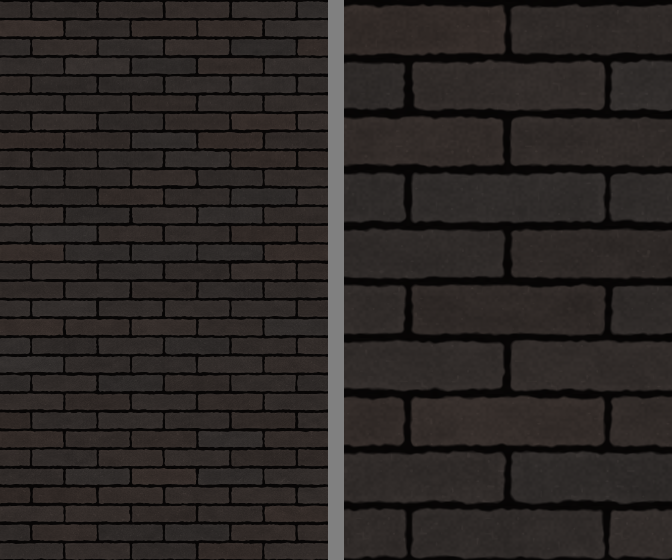
Left: the whole. Right: its middle third, enlarged.
Give the GLSL for this texture, as a Shadertoy shader.

```glsl
const float ROWS = 30.0;
const float COLUMNS = 4.94;
const float BRICK_ASPECT = 3.55;            // brick pitch, width over height
const vec2 JOINT = vec2(0.120, 0.145);      // joint widths in row heights

const vec3 MORTAR = vec3(0.026, 0.020, 0.019);
const vec3 CLAY = vec3(0.187, 0.168, 0.158);
const vec3 WARM_TINT = vec3(1.05, 0.98, 0.96);
const vec3 COOL_TINT = vec3(0.97, 1.00, 1.03);

float hash(vec2 p) {
    return fract(sin(dot(p, vec2(127.1, 311.7))) * 43758.545);
}

float noise(vec2 p) {
    vec2 cell = floor(p);
    vec2 f = fract(p);
    f = f * f * (3.0 - 2.0 * f);
    float low = mix(hash(cell), hash(cell + vec2(1.0, 0.0)), f.x);
    float high = mix(hash(cell + vec2(0.0, 1.0)), hash(cell + vec2(1.0)), f.x);
    return mix(low, high, f.y);
}

float fbm(vec2 p) {
    float sum = 0.0;
    float weight = 0.5;
    for (int i = 0; i < 4; i++) {
        sum += weight * noise(p);
        p = p * 2.03 + 17.3;
        weight *= 0.5;
    }
    return sum / 0.9375;
}

float roundedBox(vec2 p, vec2 halfSize, float radius) {
    vec2 q = abs(p) - halfSize + radius;
    return length(max(q, 0.0)) + min(max(q.x, q.y), 0.0) - radius;
}

// Distance to a brick with worn, slightly uneven edges
float brickDistance(vec2 p, vec2 id) {
    vec2 seed = id * 7.31;
    vec2 halfSize = 0.5 * (vec2(BRICK_ASPECT, 1.0) - JOINT);
    halfSize -= 0.02 * (vec2(hash(id + 3.1), hash(id + 8.7)) - 0.5);
    float wear = 0.05 * (noise(p * 3.0 + seed) - 0.5)
               + 0.04 * (noise(p * 9.0 + seed) - 0.5);
    return roundedBox(p, halfSize, 0.09) + wear;
}

// Fired clay: tone per brick, cloudy stains, fine grain and pale specks
vec3 brickColor(vec2 p, vec2 id, float dist) {
    vec2 seed = id * 13.7;
    float tone = 0.95 + 0.10 * hash(id) + 0.10 * pow(hash(id + 41.0), 8.0);
    float stains = 0.20 * (fbm(p * vec2(1.6, 2.6) + seed) - 0.5);
    float grain = 0.13 * (noise(p * 19.0 + seed) - 0.5);
    float specks = 0.16 * smoothstep(0.84, 1.0, noise(p * 11.0 + seed + 5.0));
    float rim = 0.05 * smoothstep(-0.16, -0.06, dist);
    vec3 tint = mix(COOL_TINT, WARM_TINT, hash(id + 19.0));
    return CLAY * tint * (tone + stains + grain + specks + rim);
}

void mainImage(out vec4 fragColor, in vec2 fragCoord) {
    vec2 uv = fragCoord / iResolution.xy;

    // Running bond: every other course shifts by half a brick
    vec2 wall = vec2((uv.x - 0.5) * COLUMNS, uv.y * ROWS + 0.03);
    float course = floor(wall.y);
    wall.x += 0.5 * mod(course + 1.0, 2.0);
    vec2 id = vec2(floor(wall.x), course);
    vec2 p = (fract(wall) - 0.5) * vec2(BRICK_ASPECT, 1.0);

    // Soft edge between brick and recessed joint
    float dist = brickDistance(p, id);
    float edge = max(0.03, 0.6 * ROWS / iResolution.y);
    float cover = 1.0 - smoothstep(-edge, edge, dist);

    vec3 mortar = MORTAR * (0.8 + 0.4 * noise(wall * vec2(30.0, 9.0)));
    fragColor = vec4(mix(mortar, brickColor(p, id, dist), cover), 1.0);
}
```
